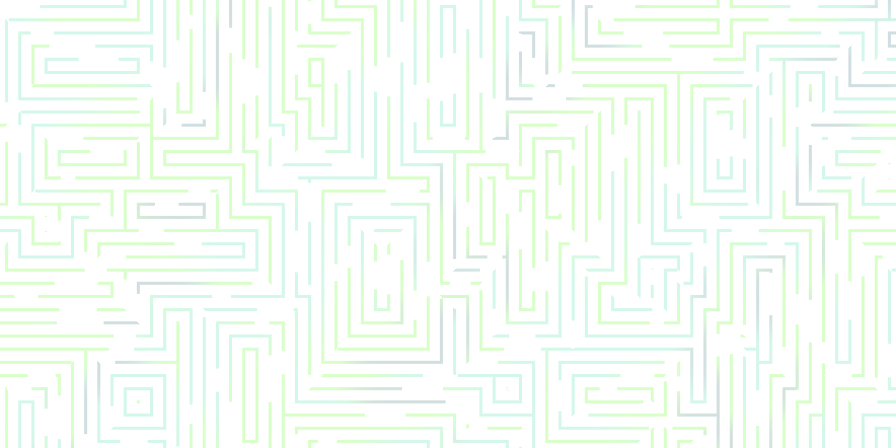
Write a WebGL 1 fragment shader that draws this pattern.

```glsl
precision highp float;
// Pale maze of nested, right-angled lines with open ends on white.

uniform vec2 u_resolution;

const float ROWS = 34.0;               // line pitches per canvas height
const float HALF_WIDTH = 0.115;        // half line width, in pitches
const vec2 CELL = vec2(13.0, 9.0);     // one core bar per cell
const float GAP_PERIOD = 15.0;         // spacing of breaks along a line

const vec3 PAPER = vec3(1.0);
const vec3 LIME = vec3(0.85, 1.0, 0.79);
const vec3 AQUA = vec3(0.83, 0.97, 0.92);
const vec3 GREY = vec3(0.82, 0.86, 0.88);

float hash(vec2 p) {
  return fract(sin(dot(p, vec2(127.1, 311.7))) * 43758.55);
}

// Signed offsets from a bar; their maximum is the square-metric distance.
vec2 barOffset(vec2 p, vec2 id) {
  vec2 jitter = vec2(hash(id), hash(id + 17.3));
  vec2 center = floor(id * CELL + jitter * CELL);
  float size = floor(2.0 + 4.0 * hash(id + 41.9));
  vec2 halfSize = hash(id + 73.1) < 0.55
    ? vec2(size, 0.0) : vec2(0.0, min(size, 4.0));
  return abs(p - center) - halfSize;
}

// Cellular noise in the square metric: x = distance, y = 1 on vertical lines.
vec2 nestedField(vec2 p) {
  vec2 home = floor(p / CELL);
  vec2 nearest = vec2(1000.0, 0.0);
  for (int j = -2; j <= 2; j++) {
    for (int i = -2; i <= 2; i++) {
      vec2 q = barOffset(p, home + vec2(float(i), float(j)));
      float d = max(q.x, q.y);
      if (d < nearest.x) nearest = vec2(d, step(q.y, q.x));
    }
  }
  return nearest;
}

// Coverage of a line broken by gaps of varied length.
float brokenLine(float along, float row, float seed, float pixel) {
  float t = along / GAP_PERIOD + hash(vec2(row, seed));
  float gap = 1.0 + 2.5 * hash(vec2(floor(t), row + seed));
  float s = fract(t) * GAP_PERIOD;
  return clamp(min(s - gap, GAP_PERIOD - s) / pixel, 0.0, 1.0);
}

// Slow colour drift along each line, shifted from one level to the next.
vec3 lineColor(vec2 p, float level) {
  float phase = level * 2.4;
  float tint = sin(p.x * 0.21 + phase + 1.6 * sin(p.y * 0.19 + phase));
  float shade = sin(p.x * 0.17 - p.y * 0.23 + phase * 1.7)
              * sin(p.y * 0.13 + p.x * 0.09 + phase);
  vec3 color = mix(LIME, AQUA, smoothstep(-0.3, 0.7, tint));
  return mix(color, GREY, 0.9 * smoothstep(0.5, 0.9, shade));
}

void main() {
  float pixel = ROWS / u_resolution.y;
  vec2 p = gl_FragCoord.xy * pixel + vec2(39.0, 27.0);

  // Evenly spaced contours of the field
  vec2 field = nestedField(p);
  float d = abs(fract(field.x) - 0.5);
  float ink = clamp((HALF_WIDTH - d) / pixel + 0.5, 0.0, 1.0);

  // Breaks, measured along the local line direction
  vec2 axes = mix(p, p.yx, field.y);
  ink *= brokenLine(axes.x, floor(axes.y), 5.0 + 8.0 * field.y, pixel);

  gl_FragColor = vec4(mix(PAPER, lineColor(p, floor(field.x)), ink), 1.0);
}
```
